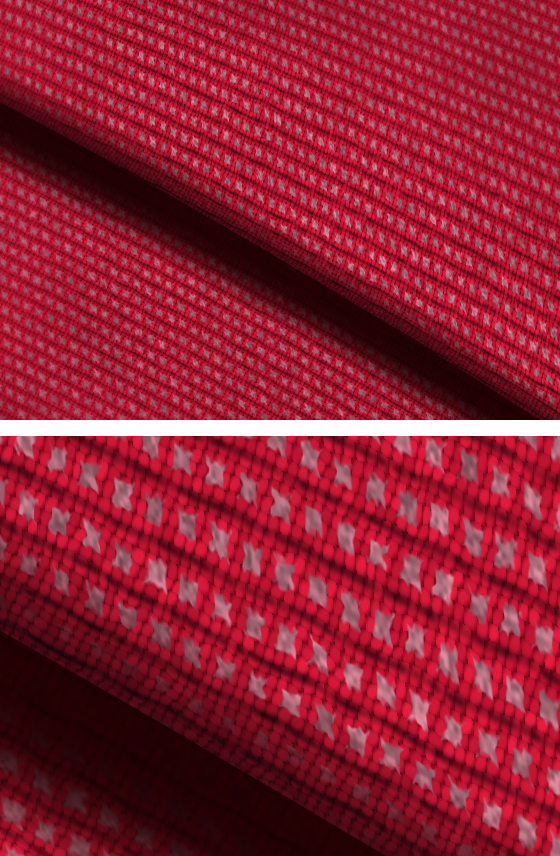
Top: the whole. Bottom: its middle third, enlarged.
Write a WebGL 2 fragment shader that draws this texture.

```glsl
#version 300 es
precision highp float;
// Red woven cloth with mauve flecks, folded into a roll over a flat layer.
// The curved fold line gives a height for each layer; that height is warped
// into row and column counts, which one shared weave function then draws.
#define RED vec3(0.80, 0.088, 0.21)
#define RED_DEEP vec3(0.37, 0.010, 0.065)
#define MAUVE vec3(0.71, 0.445, 0.50)
#define SHADOW vec3(0.11, 0.006, 0.014)
#define ROLL_COLUMNS 37.6
#define FLAT_COLUMNS 37.0
#define FLAT_ROWS 26.5
#define STITCHES vec2(3.0, 4.0)
#define FLECK_SIZE vec2(0.23, 0.19)
#define WOBBLE 0.12

uniform vec2 u_resolution;
out vec4 outColor;

float hash(vec2 p) {
  vec3 q = fract(vec3(p.xyx) * 0.1031);
  q += dot(q, q.yzx + 33.33);
  return fract((q.x + q.y) * q.z);
}

float noise(vec2 p) {
  vec2 i = floor(p), f = fract(p);
  f = f * f * (3.0 - 2.0 * f);
  float low = mix(hash(i), hash(i + vec2(1, 0)), f.x);
  float high = mix(hash(i + vec2(0, 1)), hash(i + vec2(1, 1)), f.x);
  return mix(low, high, f.y);
}

// Slanted stitches laid in brick order, offset from the row boundaries
float stitches(vec2 q) {
  q += 0.12 * vec2(noise(q * 2.3 + 5.0), noise(q * 2.3 + 50.0));
  vec2 s = q * STITCHES + vec2(0.0, 0.5);
  s.x += 0.5 * mod(floor(s.y), 2.0);
  vec2 f = fract(s) - 0.5;
  f.x -= 0.5 * f.y;
  float body = smoothstep(0.75, 0.2, length(f * vec2(1.0, 0.75)));
  return mix(0.2, 1.0, body) * (0.78 + 0.4 * hash(floor(s)));
}

// Ragged fleck, pinched at its waist; negative inside
float fleck(vec2 f, vec2 q, float scale) {
  f.x -= 0.25 * f.y;
  vec2 halfSize = FLECK_SIZE * scale;
  float d = max(abs(f.x) - halfSize.x - 0.25 * abs(f.y), abs(f.y) - halfSize.y);
  return d + 0.13 * (noise(q * 8.0) - 0.5);
}

// One repeat per unit cell; soft runs from sharp (0) to out of focus (1)
vec3 cloth(vec2 q, float soft, float scale, float fade, float pixel) {
  q += WOBBLE * (vec2(noise(q * 0.9), noise(q * 0.9 + 31.0)) - 0.5);
  vec2 id = floor(q), f = fract(q) - 0.5;
  float thread = mix(stitches(q), 0.76, soft * 0.7);
  vec3 color = mix(RED_DEEP, RED, thread);

  // Groove between neighbouring rows, broken by the stitches
  float groove = (0.5 - abs(f.y)) / 0.09;
  float broken = 0.2 + 0.4 * noise(q * vec2(4.0, 1.0));
  color *= 1.0 - broken * (1.0 - 0.9 * soft) * exp(-groove * groove);

  // Pale yarn showing through
  float blur = 0.035 + 0.12 * soft + pixel;
  float size = scale * (0.92 + 0.16 * hash(id + 7.0));
  float mask = smoothstep(blur, -blur, fleck(f, q, size));
  float yarn = mix(0.7 + 0.45 * noise(q * vec2(7, 9)), 0.92, soft);
  yarn *= 0.86 + 0.22 * hash(id);
  return mix(color, MAUVE * yarn, mask * fade * (1.0 - 0.12 * soft));
}

// Rows crowd at the fold, open on the roll, then close with distance
float rollRows(float h) {
  return 18.0 * h + 0.9 * (1.0 - exp(-h / 0.05)) + 6.5 * h * h * h - 0.57;
}

void main() {
  vec2 p = gl_FragCoord.xy / u_resolution.y;
  float pixel = 1.0 / u_resolution.y;
  float foldLine = 0.757 - 0.53 * p.x - 0.046 * p.x * p.x;
  float height = p.y - foldLine;
  float across = p.x - 0.667;

  // Upper roll; its rows run a little flatter than the fold line
  float h = max(height, 0.0);
  float rowHeight = (h - 0.04 * across) / (1.0 + 0.22 * across);
  vec2 roll = vec2(0.0, rollRows(max(rowHeight, -0.02)));
  roll.x = ROLL_COLUMNS * across * (1.0 - 0.07 * across) * (1.0 + 0.13 * h);
  roll.x += 0.11 * roll.y;
  float rollSoft = 0.75 * smoothstep(0.25, 0.85, h);
  rollSoft = max(rollSoft, 0.6 * smoothstep(0.4, 0.0, p.x));
  float rollFleck = smoothstep(0.0, 0.09, h);
  vec3 color = cloth(roll, rollSoft, 0.65 + 0.35 * rollFleck,
                     0.15 + 0.85 * rollFleck, 20.0 * pixel);
  float rollLight = mix(0.36, 1.02, smoothstep(-0.01, 0.11, h));
  rollLight *= 1.0 - 0.10 * smoothstep(0.3, 0.9, h);
  color *= rollLight;

  // Flat layer, lit as it leaves the shade of the roll
  float depth = max(-height, 0.0);
  float rowDepth = depth + 0.03 * across;
  vec2 flatCell = vec2(FLAT_COLUMNS * p.x - 2.0 * depth, -FLAT_ROWS * rowDepth);
  float focus = abs(depth - 0.27 + 0.12 * across);
  float flatSoft = 0.15 + 0.5 * smoothstep(0.08, 0.4, focus);
  flatSoft = max(flatSoft, 0.6 * smoothstep(0.4, 0.0, p.x));
  vec3 under = cloth(flatCell, flatSoft, 1.05, 0.9, 20.0 * pixel);
  float reach = mix(0.92, 0.82, smoothstep(0.0, 1.3, p.x));
  float light = smoothstep(0.04, 0.20, depth / reach);
  under = mix(SHADOW * (0.5 + under), under * (0.35 + 0.61 * light), light);

  // Broad unevenness, then join the layers along the fold
  color = mix(under, color, smoothstep(-pixel, pixel, height));
  color *= 0.95 + 0.1 * noise(p * 5.0);
  outColor = vec4(color, 1.0);
}
```
